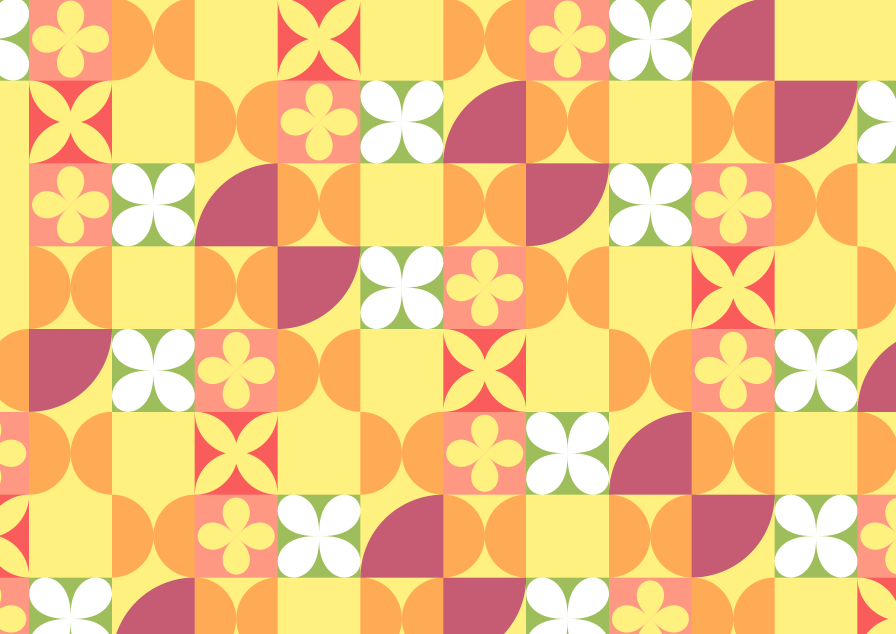
This pattern is drawn by a Shadertoy shader. Its source:

```glsl
// Patchwork of square tiles with blossoms, leaves, half discs and quarter discs.

const float TILES_ACROSS = 10.817;
const vec2 GRID_SHIFT = vec2(-0.352, 0.028);
const int SAMPLES = 3;

const vec3 YELLOW = vec3(0.995, 0.945, 0.500);
const vec3 ORANGE = vec3(1.000, 0.665, 0.330);
const vec3 PLUM   = vec3(0.775, 0.355, 0.455);
const vec3 GREEN  = vec3(0.620, 0.745, 0.360);
const vec3 PINK   = vec3(1.000, 0.595, 0.510);
const vec3 RED    = vec3(0.980, 0.360, 0.360);
const vec3 WHITE  = vec3(1.0);

const int PLAIN = 0, HALVES = 1, BLOSSOM = 2, CLOVER = 3;
const int QUARTER_LOW = 4, QUARTER_HIGH = 5, LEAVES = 6;

// One run of tiles; every row shifts it by three places.
const int RUN_LENGTH = 14;
const int RUN[RUN_LENGTH] = int[RUN_LENGTH](
    BLOSSOM, CLOVER, QUARTER_LOW, HALVES, PLAIN, HALVES, QUARTER_HIGH,
    CLOVER, BLOSSOM, HALVES, PLAIN, LEAVES, PLAIN, HALVES);

int tileKind(ivec2 cell) {
    // A few border tiles are left empty.
    bool leftGap = cell.x < 0 && cell.y >= 1 && cell.y <= 3;
    bool topGap = cell.y == 0 && cell.x > 8;
    if (leftGap || topGap) return PLAIN;
    return RUN[(cell.x + 8 + 3 * cell.y) % RUN_LENGTH];
}

float circle(vec2 p, vec2 center, float radius) {
    return length(p - center) - radius;
}

// Four diagonal petals, radius = reach * |sin 2a|^fullness, as a distance estimate.
float petals(vec2 p, float reach, float fullness) {
    float r = max(length(p), 1e-4);
    float s = max(2.0 * abs(p.x * p.y) / (r * r), 1e-4);
    float c = (p.x * p.x - p.y * p.y) / (r * r);
    float edge = reach * pow(s, fullness);
    float slope = 2.0 * fullness * edge * c / (s * r);
    return (r - edge) / sqrt(1.0 + slope * slope);
}

// Four pointed leaves running from the corners to the middle.
float leaves(vec2 p, float radius) {
    vec2 corner = 0.5 - abs(p);
    return max(circle(corner, vec2(0.0, radius), radius),
               circle(corner, vec2(radius, 0.0), radius));
}

vec3 paint(vec3 ground, vec3 ink, float dist, float blur) {
    return mix(ink, ground, smoothstep(-blur, blur, dist));
}

// p runs from -0.5 to 0.5 with y pointing down.
vec3 tileColor(int kind, vec2 p, float blur) {
    if (kind == HALVES)
        return paint(YELLOW, ORANGE, circle(vec2(abs(p.x), p.y), vec2(0.5, 0.0), 0.5), blur);
    if (kind == BLOSSOM) {
        vec2 turned = vec2(p.x + p.y, p.x - p.y) * sqrt(0.5);
        return paint(PINK, YELLOW, petals(turned, 0.465, 0.5), blur);
    }
    if (kind == CLOVER) return paint(GREEN, WHITE, petals(p, 0.628, 0.6), blur);
    if (kind == QUARTER_LOW) return paint(YELLOW, PLUM, circle(p, vec2(0.5), 1.0), blur);
    if (kind == QUARTER_HIGH) return paint(YELLOW, PLUM, circle(p, vec2(-0.5), 1.0), blur);
    if (kind == LEAVES) return paint(RED, YELLOW, leaves(p, 0.521), blur);
    return YELLOW;
}

void mainImage(out vec4 fragColor, in vec2 fragCoord) {
    float pixel = TILES_ACROSS / iResolution.x;
    float blur = 0.5 * pixel / float(SAMPLES);
    vec3 total = vec3(0.0);

    // Average subsamples so the straight tile borders are smooth too.
    for (int j = 0; j < SAMPLES; j++)
    for (int i = 0; i < SAMPLES; i++) {
        vec2 jitter = (vec2(i, j) + 0.5) / float(SAMPLES) - 0.5;
        vec2 q = fragCoord + jitter;
        vec2 grid = vec2(q.x, iResolution.y - q.y) * pixel + GRID_SHIFT;
        total += tileColor(tileKind(ivec2(floor(grid))), fract(grid) - 0.5, blur);
    }
    fragColor = vec4(total / float(SAMPLES * SAMPLES), 1.0);
}
```
